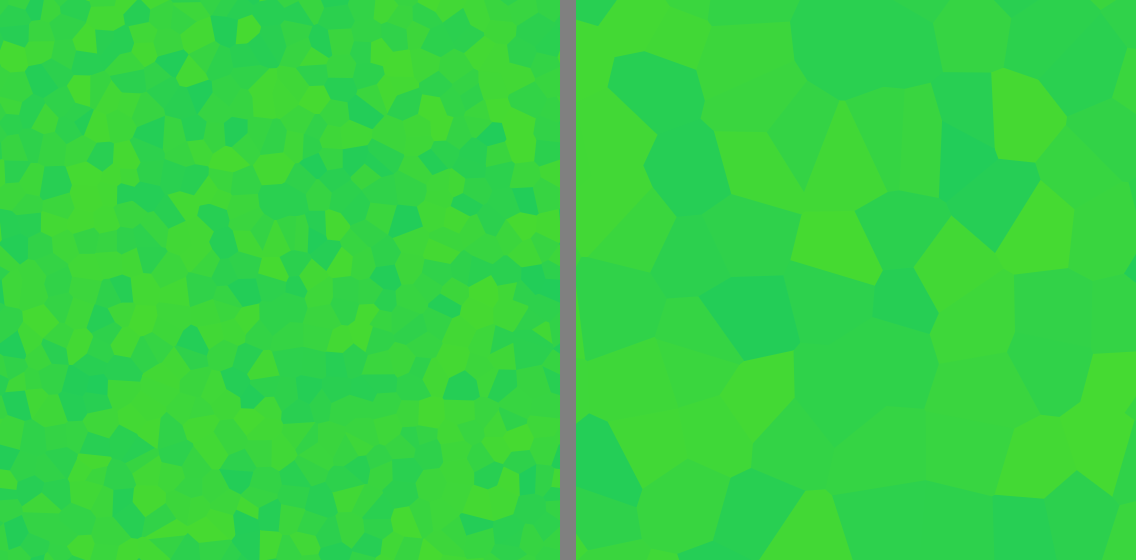
Left: the whole. Right: its middle third, enlarged.
Reproduce this texture procedurally as a Shadertoy shader.

```glsl
const float CELLS = 24.0;
const vec3 TEAL_GREEN = vec3(0.130, 0.802, 0.352);
const vec3 LIME_GREEN = vec3(0.276, 0.855, 0.190);

// Integer hash: three values in 0..1 per cell
vec3 hash3(vec2 cell) {
    uvec3 v = uvec3(uvec2(cell), 17u) * 1664525u + 1013904223u;
    v.x += v.y * v.z; v.y += v.z * v.x; v.z += v.x * v.y;
    v ^= v >> 16u;
    v.x += v.y * v.z; v.y += v.z * v.x; v.z += v.x * v.y;
    return vec3(v >> 8u) / 16777216.0;
}

vec3 facetColor(float tone) {
    return mix(TEAL_GREEN, LIME_GREEN, pow(tone, 0.92));
}

// Wrapping Voronoi facets, blended over one pixel at their borders
vec3 facets(vec2 uv, float cells, float pixel) {
    vec2 p = uv * cells;
    vec2 base = floor(p);
    vec2 nearest = vec2(9.0), second = vec2(9.0);
    float nearestTone = 0.0, secondTone = 0.0;

    for (int y = -2; y <= 2; y++) {
        for (int x = -2; x <= 2; x++) {
            vec2 cell = base + vec2(x, y);
            vec3 rnd = hash3(mod(cell, cells));
            vec2 offset = cell + rnd.xy - p;
            float d = dot(offset, offset);
            if (d < dot(nearest, nearest)) {
                second = nearest;
                secondTone = nearestTone;
                nearest = offset;
                nearestTone = rnd.z;
            } else if (d < dot(second, second)) {
                second = offset;
                secondTone = rnd.z;
            }
        }
    }

    // Distance to the bisector of the two closest seeds
    float gap = max(length(second - nearest), 1e-4);
    float edge = 0.5 * (dot(second, second) - dot(nearest, nearest)) / gap;
    float coverage = clamp(0.5 + edge / (pixel * cells), 0.0, 1.0);
    return mix(facetColor(secondTone), facetColor(nearestTone), coverage);
}

void mainImage(out vec4 fragColor, in vec2 fragCoord) {
    vec2 uv = fragCoord / iResolution.xy;
    float pixel = 1.0 / min(iResolution.x, iResolution.y);
    fragColor = vec4(facets(uv, CELLS, pixel), 1.0);
}
```
